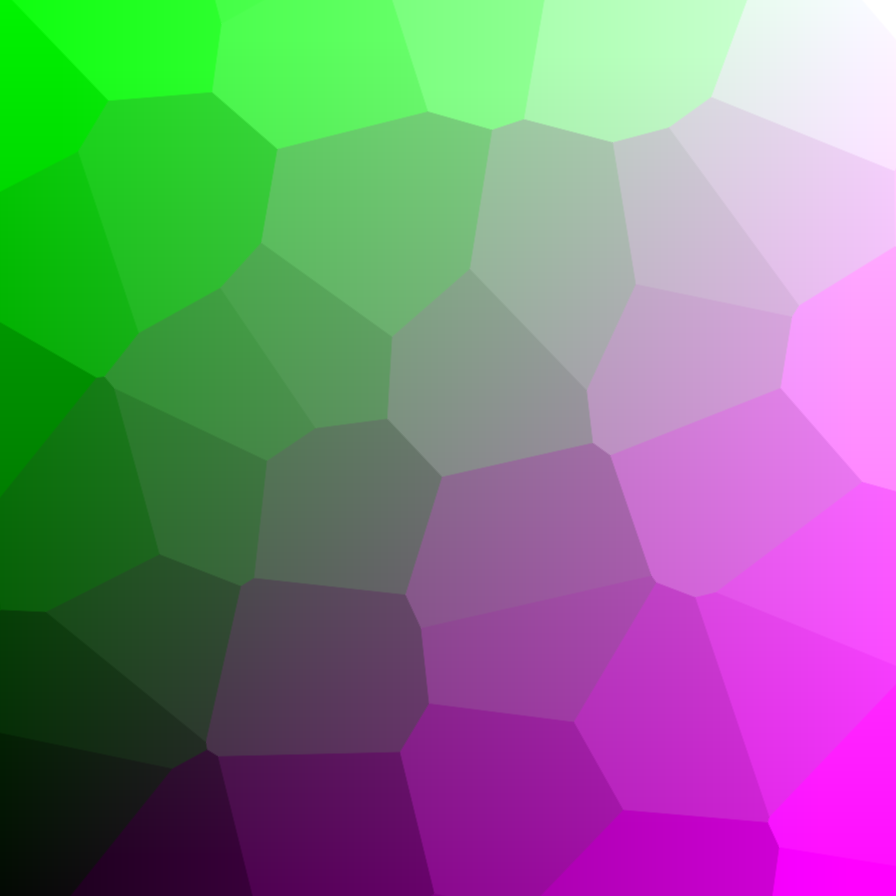
A three.js fragment shader for this background:

```glsl
// Faceted two-way gradient: green, white, black and magenta corners cut into Voronoi cells.
// Each cell blends its own site position with the local position, so that
// every facet keeps a soft slope and steps in tone at its straight edges.

varying vec2 vUv;

const float CELLS = 5.5;            // cells across the canvas
const float JITTER = 0.94;          // scatter of the sites within the grid
const float SITE_WEIGHT = 0.52;     // flatness of each facet
const float CONTRAST = 1.06;        // push toward the pure corner colours
const vec2 GRID_SHIFT = vec2(0.34, 0.27);
const vec3 RIGHT_COLOR = vec3(1.0, 0.0, 1.03);
const vec3 UP_COLOR = vec3(0.0, 1.0, 0.0);

vec2 hash2(vec2 cell) {
  vec3 q = fract(vec3(cell.xyx) * vec3(0.1031, 0.1030, 0.0973));
  q += dot(q, q.yzx + 33.33);
  return fract((q.xx + q.yz) * q.zy);
}

vec2 sitePosition(vec2 cell) {
  return cell + 0.5 + JITTER * (hash2(cell + 17.0) - 0.5);
}

// Colour of a facet at a canvas position
vec3 facetColor(vec2 site, vec2 uv) {
  vec2 siteUv = (site - GRID_SHIFT) / CELLS;
  vec2 tone = mix(uv, siteUv, SITE_WEIGHT);
  tone = clamp((tone - 0.5) * CONTRAST + 0.5, 0.0, 1.0);
  return min(RIGHT_COLOR * tone.x + UP_COLOR * tone.y, 1.0);
}

void main() {
  vec2 p = vUv * CELLS + GRID_SHIFT;
  vec2 home = floor(p);

  // Two closest sites
  vec2 nearest = home;
  vec2 second = home + 1.0;
  float nearDist = 1e5;
  float secondDist = 1e5;
  for (int j = -2; j <= 2; j++) {
    for (int i = -2; i <= 2; i++) {
      vec2 site = sitePosition(home + vec2(float(i), float(j)));
      vec2 toSite = site - p;
      float d = dot(toSite, toSite);
      if (d < nearDist) {
        second = nearest;
        secondDist = nearDist;
        nearest = site;
        nearDist = d;
      } else if (d < secondDist) {
        second = site;
        secondDist = d;
      }
    }
  }

  // Distance to the shared edge, used only to smooth it
  float edge = dot(0.5 * (nearest + second) - p, normalize(second - nearest));
  float pixel = max(fwidth(vUv.x), fwidth(vUv.y)) * CELLS;
  float blend = 0.5 * (1.0 - smoothstep(0.0, pixel, edge));

  vec3 color = mix(facetColor(nearest, vUv), facetColor(second, vUv), blend);
  gl_FragColor = vec4(color, 1.0);
}
```
